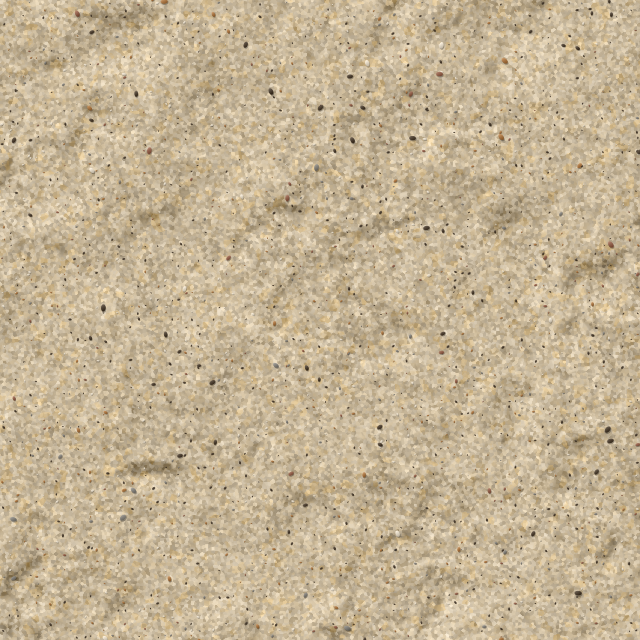
Write a Shadertoy shader that draws this texture.

```glsl
#define SAND_COLOR vec3(0.782, 0.718, 0.606)
#define LIGHT_DIR vec2(-0.5, 0.866)
#define DENT_CELLS 7.0
#define DENT_DEPTH 0.34
#define RIPPLE_SCALE 6.5
#define RELIEF 0.0125
#define FINE_GRAINS 215.0
#define COARSE_GRAINS 105.0
#define FINE_CONTRAST 0.17
#define COARSE_CONTRAST 0.10

vec3 hash3(vec2 p) {
    vec3 q = fract(vec3(p.xyx) * vec3(0.1031, 0.1030, 0.0973));
    q += dot(q, q.yxz + 33.33);
    return fract((q.xxy + q.yzz) * q.zyx);
}

float valueNoise(vec2 p) {
    vec2 cell = floor(p), f = fract(p);
    f = f * f * f * (f * (f * 6.0 - 15.0) + 10.0);
    float low = mix(hash3(cell).x, hash3(cell + vec2(1, 0)).x, f.x);
    float high = mix(hash3(cell + vec2(0, 1)).x, hash3(cell + vec2(1, 1)).x, f.x);
    return mix(low, high, f.y);
}

float layeredNoise(vec2 p) {
    float sum = 0.0, amplitude = 0.5;
    for (int i = 0; i < 4; i++) {
        sum += amplitude * valueNoise(p);
        p = mat2(1.6, 1.2, -1.2, 1.6) * p + 7.3;
        amplitude *= 0.45;
    }
    return sum;
}

// Scattered soft hollows, one candidate per cell
float dents(vec2 p) {
    vec2 cell = floor(p);
    float height = 0.0;
    for (int y = -1; y <= 1; y++)
    for (int x = -1; x <= 1; x++) {
        vec2 id = cell + vec2(x, y);
        vec3 place = hash3(id + 41.0), form = hash3(id + 97.0);
        vec2 d = p - id - 0.15 - 0.7 * place.xy;
        float angle = 6.283 * form.x;
        d = mat2(cos(angle), sin(angle), -sin(angle), cos(angle)) * d;
        d.x *= mix(0.6, 1.0, form.y);
        float bowl = 1.0 - smoothstep(0.1, 1.0, length(d) / mix(0.22, 0.55, form.z));
        height -= bowl * smoothstep(0.3, 1.0, place.z);
    }
    return height;
}

float sandHeight(vec2 p) {
    vec2 warp = vec2(valueNoise(p * 13.0), valueNoise(p * 13.0 + 50.0)) - 0.5;
    warp += 0.4 * (vec2(valueNoise(p * 34.0), valueNoise(p * 34.0 + 80.0)) - 0.5);
    vec2 q = p + 0.055 * warp;
    return DENT_DEPTH * dents(q * DENT_CELLS) + layeredNoise(q * RIPPLE_SCALE);
}

// Smooth cellular grains: xyz are centred random values
vec3 grains(vec2 p) {
    vec2 cell = floor(p);
    vec4 sum = vec4(0);
    for (int y = -1; y <= 1; y++)
    for (int x = -1; x <= 1; x++) {
        vec2 id = cell + vec2(x, y);
        vec2 d = p - id - hash3(id + 13.0).xy;
        sum += vec4(hash3(id + 171.0) - 0.5, 1.0) * exp(-12.0 * dot(d, d));
    }
    return sum.xyz / sum.w;
}

// Sparse pebbles with a small cast shadow
vec3 addPebbles(vec3 color, vec2 p, float cells, float share) {
    vec2 id = floor(p * cells);
    vec3 place = hash3(id + cells), form = hash3(id + cells + 59.0);
    if (place.z > share) return color;
    vec2 d = fract(p * cells) - mix(vec2(0.3), vec2(0.7), place.xy);
    float angle = 6.283 * form.x, radius = mix(0.07, 0.19, form.y * form.y);
    mat2 turn = mat2(cos(angle), sin(angle), -sin(angle), cos(angle));
    vec2 stretch = vec2(0.8, 1.25);
    float soft = 0.7 * cells / iResolution.y;
    float body = length(turn * d * stretch) - radius;
    float shadow = length(turn * (d + 0.5 * radius * LIGHT_DIR) * stretch) - radius;
    vec3 stone = form.z < 0.42 ? vec3(0.27, 0.22, 0.17)
               : form.z < 0.60 ? vec3(0.66, 0.45, 0.25)
               : form.z < 0.72 ? vec3(0.50, 0.49, 0.47)
               : form.z < 0.80 ? vec3(0.56, 0.36, 0.28)
               : vec3(0.90, 0.86, 0.79);
    stone += 0.12 * dot(d, LIGHT_DIR) / radius;
    color *= 1.0 - 0.3 * (1.0 - smoothstep(-soft, soft, shadow));
    return mix(color, stone, 0.9 * (1.0 - smoothstep(-soft, soft, body)));
}

void mainImage(out vec4 fragColor, in vec2 fragCoord) {
    vec2 p = fragCoord / iResolution.y;

    // Relief: slopes facing away from the light darken
    vec2 stepToLight = 0.004 * LIGHT_DIR;
    float slope = (sandHeight(p + stepToLight) - sandHeight(p - stepToLight)) / 0.008;
    float shade = -RELIEF * (slope > 0.0 ? slope : 0.6 * slope);
    shade = clamp(shade, -0.17, 0.055);

    // Coarser grain gathers in shaded hollows and loose patches
    float rough = smoothstep(0.02, -0.09, shade) + 0.7 * smoothstep(0.45, 0.75, valueNoise(p * 9.0 + 20.0));
    vec3 fine = grains(p * FINE_GRAINS);
    vec3 coarse = grains(p * COARSE_GRAINS);
    float tone = FINE_CONTRAST * (fine.x + 0.5 * fine.y);
    tone += COARSE_CONTRAST * (0.6 + 0.7 * rough) * coarse.x;

    // Tone and warm mineral tint
    vec3 color = SAND_COLOR + shade + tone;
    color += vec3(0.03, -0.005, -0.07) * (smoothstep(0.2, 0.5, coarse.z) + 0.6 * fine.z);
    color = addPebbles(color, p, 95.0, 0.20);
    color = addPebbles(color, p + 0.37, 42.0, 0.13);
    fragColor = vec4(clamp(color, 0.0, 1.0), 1.0);
}
```
